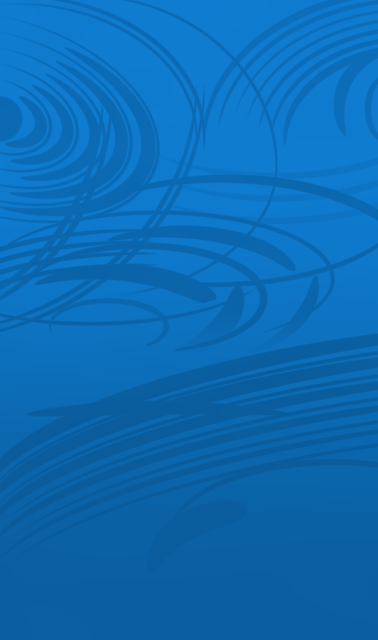
Write a Shadertoy shader that draws this background.

```glsl
// Blue vertical gradient overlaid with sweeping, tapered brush strokes.
// Each stroke is an elliptical arc whose width swells and thins along its angle;
// families of arcs form two swirls, a tangle of loops and a band of long strands.

float hash(float n) { return fract(sin(n * 78.23) * 437.58); }

vec2 gradientAt(vec2 cell) {
    float a = 6.2832 * hash(dot(cell, vec2(1.17, 3.71)));
    return vec2(cos(a), sin(a));
}

float gradientNoise(vec2 p) {
    vec2 i = floor(p), f = fract(p), u = f * f * (3.0 - 2.0 * f), e = vec2(0, 1);
    float low = mix(dot(gradientAt(i), f), dot(gradientAt(i + e.yx), f - e.yx), u.x);
    float high = mix(dot(gradientAt(i + e), f - e), dot(gradientAt(i + 1.0), f - 1.0), u.x);
    return mix(low, high, u.y);
}

// Coverage of an arc: angles in degrees, counterclockwise.
// A skew below 1 moves the thickest part toward the start.
float stroke(vec2 p, vec2 center, vec2 radii, float start, float sweep, float width, float skew) {
    vec2 q = (p - center) / radii;
    float k = length(q);
    float dist = abs(k - 1.0) * k / max(length(q / radii), 1e-4);
    float s = mod(degrees(atan(q.y, q.x)) - start, 360.0) / sweep;
    float halfWidth = 0.5 * width * sqrt(max(sin(3.1416 * pow(min(s, 1.0), skew)), 0.0));
    float px = 1.0 / iResolution.y;
    return smoothstep(px, -px, dist - halfWidth) * step(s, 1.0) * min(1.0, halfWidth / px);
}

float leftSwirl(vec2 p) {
    float ink = smoothstep(0.037, 0.033, length(p - vec2(0.0, 0.814)));
    vec2 tilted = p + vec2(0.0, 0.2 * p.x);
    for (float i = 0.0; i < 5.0; i++) {
        float h = hash(i + 2.0);
        vec2 r = vec2(0.232, 0.142) - i * vec2(0.042, 0.025);
        vec2 c = vec2(0.0, 0.818);
        ink = max(ink, stroke(tilted, c, r, -70.0 - 25.0 * h, 130.0 + 30.0 * h, 0.014 + 0.010 * h, 0.8 + 0.4 * h));
        ink = max(ink, stroke(tilted, c, r + 0.015, -110.0, 200.0, 0.005, 1.0));
    }
    // Outer arcs and their tails
    for (float i = 0.0; i < 2.0; i++) {
        ink = max(ink, stroke(p, vec2(0.026, 0.785), vec2(0.293, 0.221) - 0.012 * i, -5.0, 100.0, 0.007 - 0.002 * i, 0.8));
        ink = max(ink, stroke(p, vec2(-0.13, 0.87), vec2(0.449, 0.404) - 0.012 * i, -80.0, 80.0, 0.008, 1.0));
        ink = max(ink, stroke(p, vec2(-0.13, 0.87), vec2(0.306, 0.371) - 0.014 * i, -75.0, 70.0, 0.010, 1.0));
    }
    ink = max(ink, stroke(p, vec2(0.13, 0.74), vec2(0.302, 0.267), -8.0, 100.0, 0.005, 0.8));
    return max(ink, stroke(p, vec2(0.13, 0.74), vec2(0.302, 0.205), -80.0, 90.0, 0.005, 1.0));
}

float rightSwirl(vec2 p) {
    float ink = 0.0;
    for (float i = 0.0; i < 7.0; i++) {
        float h = hash(i + 11.0);
        vec2 r = vec2(0.332, 0.237) - i * vec2(0.021, 0.015);
        ink = max(ink, stroke(p, vec2(0.651, 0.779), r, 80.0, 88.0 + 15.0 * h, 0.004 + 0.009 * h, 0.9));
    }
    ink = max(ink, stroke(p, vec2(0.605, 0.83), vec2(0.075, 0.085), 95.0, 115.0, 0.020, 1.0));
    ink = max(ink, stroke(p, vec2(0.605, 0.83), vec2(0.03, 0.05), 80.0, 200.0, 0.010, 1.0));
    // Pale ripples below
    for (float i = 0.0; i < 3.0; i++)
        ink = max(ink, 0.45 * stroke(p, vec2(0.43, 0.766 + 0.035 * i), vec2(0.26, 0.111), 225.0, 120.0, 0.011, 1.2));
    return ink;
}

float loops(vec2 p) {
    float ink = stroke(p, vec2(0.352, 0.552), vec2(0.319, 0.169), 15.0, 115.0, 0.016, 0.6);
    ink = max(ink, stroke(p, vec2(0.247, 0.564), vec2(0.273, 0.104), -55.0, 215.0, 0.007, 1.0));
    ink = max(ink, stroke(p, vec2(0.221, 0.533), vec2(0.191, 0.083), -75.0, 240.0, 0.012, 0.8));
    ink = max(ink, 0.8 * stroke(p, vec2(0.169, 0.490), vec2(0.091, 0.040), -50.0, 245.0, 0.009, 0.7));
    // Heavy brush heads
    ink = max(ink, stroke(p, vec2(0.273, 0.549), vec2(0.195, 0.089), 18.0, 105.0, 0.023, 0.7));
    ink = max(ink, stroke(p, vec2(0.169, 0.486), vec2(0.182, 0.089), 29.0, 100.0, 0.032, 0.45));
    // Long shallow curves
    ink = max(ink, stroke(p, vec2(0.143, 0.609), vec2(0.300, 0.115), 225.0, 105.0, 0.006, 1.0));
    ink = max(ink, stroke(p, vec2(0.332, 0.688), vec2(0.306, 0.133), 235.0, 115.0, 0.008, 1.0));
    for (float i = 0.0; i < 4.0; i++)
        ink = max(ink, stroke(p, vec2(0.22, 0.515 - 0.018 * i), vec2(0.34, 0.125), 85.0, 90.0, 0.008, 1.0));
    // Fading downstrokes
    float fade = smoothstep(0.43, 0.53, p.y);
    ink = max(ink, fade * stroke(p, vec2(0.326, 0.570), vec2(0.167, 0.130), -70.0, 70.0, 0.020, 1.5));
    return max(ink, fade * stroke(p, vec2(0.221, 0.551), vec2(0.150, 0.111), -75.0, 77.0, 0.034, 1.3));
}

float lowerStrands(vec2 p) {
    float ink = 0.0;
    vec2 sheared = p - vec2(0.0, 0.13 * p.x);
    for (float i = 0.0; i < 5.0; i++) {
        float h = hash(i + 5.0);
        vec2 c = vec2(0.625, 0.224 - 0.036 * i);
        float sweep = 104.0 - 3.0 * i;
        ink = max(ink, stroke(sheared, c, vec2(0.651, 0.169), 72.0, sweep, 0.026 - 0.004 * i, 1.1));
        ink = max(ink, stroke(sheared, c - vec2(0.0, 0.021), vec2(0.651, 0.169), 72.0, sweep - 12.0 * h, 0.006, 0.7));
    }
    ink = max(ink, stroke(p, vec2(0.25, -1.637), vec2(2.0), 84.0, 12.0, 0.022, 1.2));
    ink = max(ink, stroke(p, vec2(0.521, 0.154), vec2(0.26, 0.124), 55.0, 110.0, 0.010, 0.8));
    return max(ink, 0.6 * stroke(p, vec2(0.39, 0.088), vec2(0.156, 0.115), 92.0, 80.0, 0.045, 0.7));
}

void mainImage(out vec4 fragColor, in vec2 fragCoord) {
    vec2 p = fragCoord / iResolution.y;
    float wash = gradientNoise(p * vec2(5.0, 11.0));

    // Background and ink both darken downward
    vec3 color = mix(vec3(0.038, 0.373, 0.628), vec3(0.057, 0.485, 0.815), smoothstep(0.05, 0.76, p.y));
    vec3 inkColor = mix(vec3(0.038, 0.355, 0.597), vec3(0.04, 0.39, 0.66), smoothstep(0.2, 0.8, p.y));

    float ink = max(0.74 * leftSwirl(p), 0.62 * rightSwirl(p));
    ink = max(ink, max(0.80 * loops(p), 0.90 * lowerStrands(p)));
    color = mix(color, inkColor, ink * (1.0 + 0.3 * wash));
    fragColor = vec4(color * (1.0 + 0.012 * wash), 1.0);
}
```
